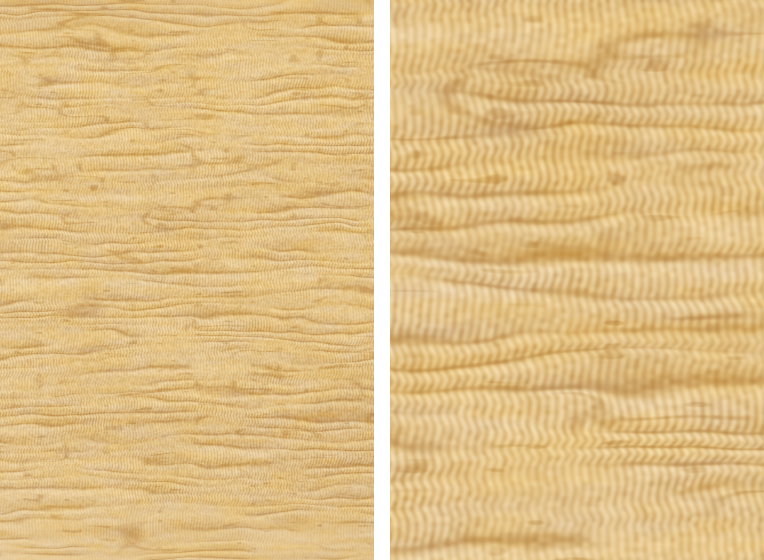
Left, the full canvas; right, a detail of the centre.
This texture is drawn by a Shadertoy shader. Its source:

```glsl
// Golden pleated crepe fabric: wavy horizontal puckers crossed by fine knitted ribs.

const vec3 SHADOW = vec3(0.785, 0.615, 0.365);
const vec3 CLOTH  = vec3(0.872, 0.740, 0.505);
const vec3 SHEEN  = vec3(0.935, 0.830, 0.630);
const float TAU = 6.2831853;
const float PLEATS = 50.0;          // puckers per canvas height
const float RIBS = 190.0;           // knitted ribs per canvas height
const float CREASE_DEPTH = 1.15;
const float PLEAT_SHADE = 0.38;
const float RIB_CONTRAST = 0.44;
const float GRAIN_CONTRAST = 0.75;

float hash(vec2 p) {
    vec3 q = fract(vec3(p.xyx) * 0.1031);
    q += dot(q, q.yzx + 33.33);
    return fract((q.x + q.y) * q.z);
}

float noise(vec2 p) {
    vec2 i = floor(p), f = fract(p);
    f = f * f * (3.0 - 2.0 * f);
    return mix(mix(hash(i), hash(i + vec2(1, 0)), f.x),
               mix(hash(i + vec2(0, 1)), hash(i + vec2(1, 1)), f.x), f.y);
}

float fbm(vec2 p) {
    return 0.6 * noise(p) + 0.28 * noise(p * 2.1 + 17.3) + 0.12 * noise(p * 4.3 + 41.7);
}

// Gentle waviness shared by every layer.
vec2 ripple(vec2 p) {
    float wave = 0.010 * (noise(p * vec2(9, 13) + 3.0) - 0.5)
               + 0.005 * (noise(p * vec2(30, 42) + 8.0) - 0.5);
    return p + vec2(0.0, wave);
}

// Height of the light on the cloth: about -1 in creases, +1 on sheen.
float clothTone(vec2 p, float pixel) {
    vec2 q = ripple(p);

    // Main pleats, merging and splitting where the phase is bent.
    float phase = q.y * PLEATS + 2.4 * fbm(q * vec2(5, 24) + 11.0);
    float f = fract(phase);
    float edge = min(f, 1.0 - f);
    float strength = smoothstep(0.25, 0.75, noise(q * vec2(10, 50) + 23.0));
    float crease = exp(-edge * edge / 0.014) * strength;
    float shade = -sin(TAU * f) * mix(0.35, 1.0, strength);

    // Short secondary folds between the pleats.
    float fold = abs(noise(q * vec2(13, 66) + 57.0) - 0.5);
    float foldMask = smoothstep(0.45, 0.8, noise(q * vec2(17, 48) + 71.0));
    crease = max(crease, 0.75 * foldMask * smoothstep(0.11, 0.0, fold));

    // Small deep puckers.
    float pucker = smoothstep(0.84, 0.97, noise(q * vec2(42, 130) + 91.0));
    crease = max(crease, 0.7 * pucker);

    // Ribs bow over each pleat and fade out when too fine to resolve.
    float bow = 0.22 * cos(TAU * f) + 1.5 * noise(q * vec2(7, 32) + 5.0);
    float rib = sin(TAU * (p.x * RIBS + bow));
    float ribPatch = mix(0.45, 1.25, noise(q * vec2(13, 46) + 37.0));
    float resolved = 1.0 - smoothstep(0.35, 0.6, pixel * RIBS);
    rib *= ribPatch * resolved * (1.0 - 0.6 * crease);

    // Thread grain, softer toward the top and bottom edges.
    float grain = noise(p * vec2(230, 330) + 13.0) - 0.5;
    float focus = mix(0.4, 1.0, smoothstep(-0.02, 0.16, p.y)
                              * (1.0 - smoothstep(0.88, 1.04, p.y)));
    float broad = fbm(p * vec2(3, 5) + 29.0) - 0.5;
    float bands = noise(q * vec2(6, 36) + 83.0) - 0.5;

    return 0.2 + 0.5 * broad + 0.4 * bands
         - CREASE_DEPTH * crease + PLEAT_SHADE * shade
         + focus * (RIB_CONTRAST * rib + GRAIN_CONTRAST * grain);
}

void mainImage(out vec4 fragColor, in vec2 fragCoord) {
    float pixel = 1.0 / iResolution.y;
    vec2 p = fragCoord * pixel;

    // Two samples per axis smooth the crease edges.
    float tone = 0.0;
    for (int i = 0; i < 4; i++) {
        vec2 offset = vec2(i % 2, i / 2) * 0.5 - 0.25;
        tone += 0.25 * clothTone(p + offset * pixel, pixel);
    }
    tone = clamp(tone, -1.7, 1.25);

    vec3 color = tone < 0.0 ? mix(CLOTH, SHADOW, -tone) : mix(CLOTH, SHEEN, tone);

    // Warm and pale patches; the lower cloth is slightly cooler.
    float warmth = fbm(p * vec2(24, 85) + 47.0) - 0.5 + 0.16 * (p.y - 0.5);
    color += warmth * vec3(0.02, -0.015, -0.13);
    fragColor = vec4(clamp(color, 0.0, 1.0), 1.0);
}
```
